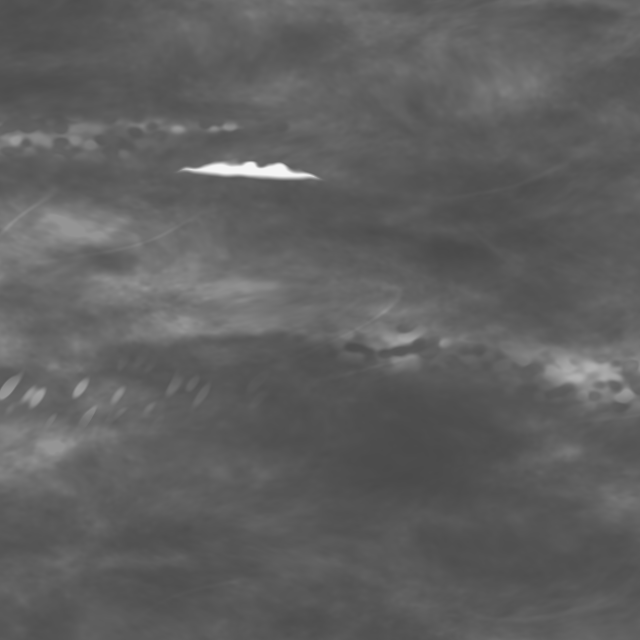
Write a Shadertoy shader that draws this texture.

```glsl
const float DARK_WATER = 0.265;
const float TONE_RANGE = 0.100;
const float TONE_CURVE = 0.52;
const float FOAM_WHITE = 0.96;
const float RIPPLE_GAIN = 1.35;
const float FILAMENT_GAIN = 0.42;
const vec2 RIPPLE_SCALE = vec2(2.2, 8.0);
const vec2 OCTAVE_GROWTH = vec2(2.1, 1.75);
const int OCTAVES = 6;

// Swell crests: centre x, centre y, half width, strength
const vec4 CRESTS[6] = vec4[6](
    vec4(0.50, 0.470, 0.42, 1.25), vec4(0.24, 0.108, 0.13, 0.85),
    vec4(0.45, 0.725, 0.30, 0.55), vec4(0.70, 0.625, 0.22, 0.65),
    vec4(0.90, 0.985, 0.22, 0.90), vec4(0.82, 0.235, 0.20, 0.60));
// Slope and bend of each crest
const vec2 CREST_SHAPE[6] = vec2[6](
    vec2(-0.06, 0.30), vec2(0.00, 0.60), vec2(-0.12, 0.15),
    vec2(-0.30, 0.20), vec2(0.03, 0.60), vec2(-0.08, 0.50));
// Thin foam patches: centre, radii
const vec4 PATCHES[4] = vec4[4](
    vec4(0.02, 0.785, 0.17, 0.022), vec4(0.61, 0.455, 0.10, 0.030),
    vec4(0.95, 0.405, 0.13, 0.035), vec4(0.29, 0.807, 0.12, 0.010));

vec3 hash3(vec2 cell) {
    vec3 p = fract(cell.xyx * vec3(0.1031, 0.1030, 0.0973));
    p += dot(p, p.yxz + 33.33);
    return fract((p.xxy + p.yzz) * p.zyx);
}

// Cellular noise: one soft signed bump per cell
float cellNoise(vec2 p) {
    vec2 cell = floor(p);
    float sum = 0.0;
    for (int j = -1; j <= 1; j++)
    for (int i = -1; i <= 1; i++) {
        vec2 c = cell + vec2(i, j);
        vec3 h = hash3(c + 200.0);
        vec2 d = p - c - h.xy;
        float w = max(0.0, 1.0 - dot(d, d));
        sum += (2.0 * h.z - 1.0) * w * w * w;
    }
    return sum;
}

// Stretched ripples, each octave sheared its own way
float ripples(vec2 p) {
    float sum = 0.0, amp = 1.0;
    vec2 scale = RIPPLE_SCALE;
    for (int i = 0; i < OCTAVES; i++) {
        float k = float(i);
        vec2 q = p + vec2(0.0, 0.13 * sin(2.4 * k + 0.8) * p.x);
        sum += amp * cellNoise(q * scale + 17.3 * k);
        amp *= 0.68;
        scale *= OCTAVE_GROWTH;
    }
    return sum;
}

// Thin bright lines along the zero contour of the noise
float filaments(vec2 p) {
    float line = 1.0 - smoothstep(0.0, 0.11, abs(cellNoise(p)));
    return line * smoothstep(-0.1, 0.5, cellNoise(p * 0.6 + 41.0));
}

// Light back and dark face on either side of each crest
float swell(vec2 uv, float wobble) {
    float sum = 0.0;
    for (int i = 0; i < 6; i++) {
        vec4 c = CRESTS[i];
        float dx = uv.x - c.x;
        float crestY = c.y + CREST_SHAPE[i].x * dx - CREST_SHAPE[i].y * dx * dx;
        float d = uv.y - crestY + wobble;
        float reach = 0.09 * c.w + 0.02;
        float back = 0.75 * exp(-max(d, 0.0) / (0.6 * reach));
        float face = -exp(min(d, 0.0) / reach);
        float window = exp(-pow(dx / c.z, 2.0) * 1.5);
        sum += c.w * window * mix(face, back, smoothstep(-0.012, 0.012, d));
    }
    return sum;
}

float foamPatches(vec2 uv, float grain) {
    float sum = 0.0;
    for (int i = 0; i < 4; i++) {
        vec2 d = (uv - PATCHES[i].xy) / PATCHES[i].zw;
        d.y += 0.6 * d.x * step(0.5, float(i)) * step(float(i), 2.5);
        sum += exp(-dot(d, d)) * smoothstep(-0.55, 0.7, grain);
    }
    return sum;
}

// Narrow breaking crest with ragged, tapered edges
float breaker(vec2 uv, float grain) {
    float dx = uv.x - 0.39;
    float y = 0.735 - 0.06 * dx - 0.7 * dx * dx;
    float taper = 1.0 - smoothstep(0.03, 0.13, abs(dx));
    float thickness = 0.011 * taper + 0.004 * grain * taper;
    float edge = abs(uv.y - y - 0.003 * grain) - thickness;
    return (1.0 - smoothstep(-0.006, 0.004, edge)) * smoothstep(0.0, 0.25, taper);
}

// Short slanted flecks on the left slope
float flecks(vec2 uv) {
    vec2 d = (uv - vec2(0.07, 0.385)) / vec2(0.22, 0.035);
    vec2 q = vec2(uv.x - 0.6 * uv.y, uv.y) * vec2(58.0, 32.0);
    return exp(-dot(d, d)) * smoothstep(0.15, 0.75, cellNoise(q));
}

void mainImage(out vec4 fragColor, in vec2 fragCoord) {
    vec2 uv = fragCoord / iResolution.xy;
    vec2 warp = vec2(cellNoise(uv * vec2(4.0, 9.0) + 5.0),
                     cellNoise(uv * vec2(5.0, 8.0) + 63.0));
    vec2 p = uv + warp * vec2(0.05, 0.018);
    float grain = cellNoise(uv * vec2(52.0, 75.0)) + 0.6 * cellNoise(uv * vec2(24.0, 48.0));

    // Water surface
    float height = RIPPLE_GAIN * ripples(p);
    height += swell(uv, 0.022 * warp.y + 0.003 * grain);
    height += FILAMENT_GAIN * filaments(vec2(p.x, p.y + 0.25 * p.x) * vec2(4.0, 11.0) + 9.0);
    height += FILAMENT_GAIN * filaments(vec2(p.x, p.y - 0.30 * p.x) * vec2(4.5, 12.0) + 77.0);
    vec2 glow = (uv - vec2(0.2, 0.53)) / vec2(0.28, 0.09);
    height += 0.7 * exp(-dot(glow, glow));
    float tone = DARK_WATER + TONE_RANGE * exp(TONE_CURVE * clamp(height, -3.0, 2.2));

    // Foam
    tone += 0.24 * foamPatches(p, grain) + 0.22 * flecks(uv);
    tone = mix(tone, FOAM_WHITE, breaker(uv, grain));
    fragColor = vec4(vec3(min(tone, 1.0)), 1.0);
}
```
